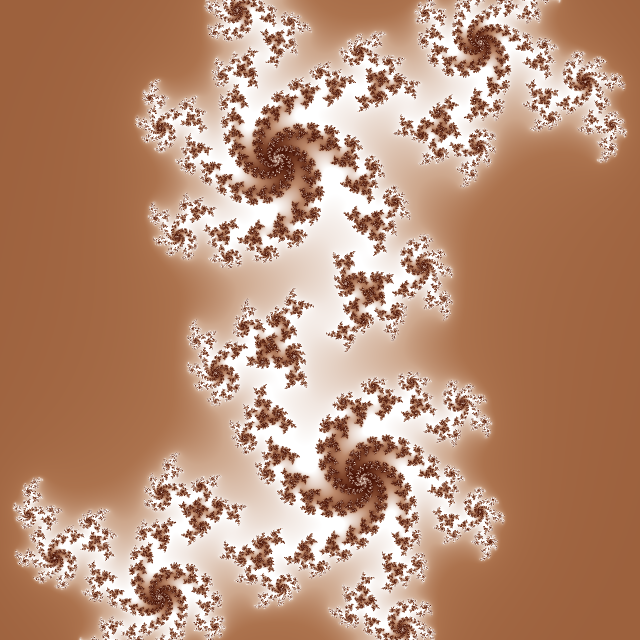
This background is drawn by a three.js fragment shader. Its source:

```glsl
// Spiral Julia set of z*z + c in browns, with white halos and dark whirls.
// Each point is iterated until it escapes; the smoothed escape count picks
// a colour from a chain of ramps, averaged over a small grid of samples.

varying vec2 vUv;

const int MAX_STEPS = 320;
const int GRID = 2;
const float BAILOUT = 4096.0;
const float TAU = 6.28318;

const vec2 SEED = vec2(0.368, -0.368);
const vec2 VIEW_CENTER = vec2(0.0);
const float VIEW_SIZE = 2.0;

const vec3 EARTH = vec3(0.615, 0.380, 0.240);
const vec3 CLAY  = vec3(0.675, 0.450, 0.305);
const vec3 SAND  = vec3(0.805, 0.655, 0.550);
const vec3 PEARL = vec3(0.945, 0.905, 0.880);
const vec3 WHITE = vec3(1.0);
const vec3 TAN   = vec3(0.740, 0.540, 0.420);
const vec3 UMBER = vec3(0.500, 0.270, 0.170);
const vec3 DARK  = vec3(0.300, 0.085, 0.030);
const vec3 CREAM = vec3(1.000, 0.920, 0.860);

vec2 complexSquare(vec2 z) {
  return vec2(z.x * z.x - z.y * z.y, 2.0 * z.x * z.y);
}

// Fractional number of steps until the orbit of z leaves radius two.
float escapeCount(vec2 z, vec2 c) {
  for (int i = 1; i <= MAX_STEPS; i++) {
    z = complexSquare(z) + c;
    float r2 = dot(z, z);
    if (r2 > BAILOUT) return float(i) - log2(0.5 * log2(r2));
  }
  return float(MAX_STEPS);
}

// Blends towards the next colour while t goes from start to end.
vec3 ramp(vec3 base, vec3 next, float start, float end, float t) {
  return mix(base, next, clamp((t - start) / (end - start), 0.0, 1.0));
}

vec3 palette(float t) {
  // Open ground, brightening towards the set
  vec3 col = ramp(EARTH, CLAY, 1.0, 5.5, t);
  col = ramp(col, SAND, 5.5, 10.0, t);
  col = ramp(col, PEARL, 10.0, 22.0, t);
  col = ramp(col, WHITE, 22.0, 29.0, t);
  // Whirls, darkening inwards
  col = ramp(col, TAN, 35.0, 46.0, t);
  col = ramp(col, UMBER, 46.0, 58.0, t);
  col = ramp(col, DARK, 58.0, 74.0, t);
  // Bright sparks in the deepest parts
  float spark = 0.5 - 0.5 * cos(TAU * max(t - 82.0, 0.0) / 70.0);
  return mix(col, CREAM, spark * spark);
}

vec3 juliaColor(vec2 uv, vec2 center, float size) {
  return palette(escapeCount(center + (uv - 0.5) * size, SEED));
}

void main() {
  // Average a grid of samples inside each pixel
  vec2 footprint = fwidth(vUv);
  vec3 sum = vec3(0.0);
  for (int j = 0; j < GRID; j++) {
    for (int i = 0; i < GRID; i++) {
      vec2 offset = (vec2(float(i), float(j)) + 0.5) / float(GRID) - 0.5;
      sum += juliaColor(vUv + offset * footprint, VIEW_CENTER, VIEW_SIZE);
    }
  }
  gl_FragColor = vec4(sum / float(GRID * GRID), 1.0);
}
```
